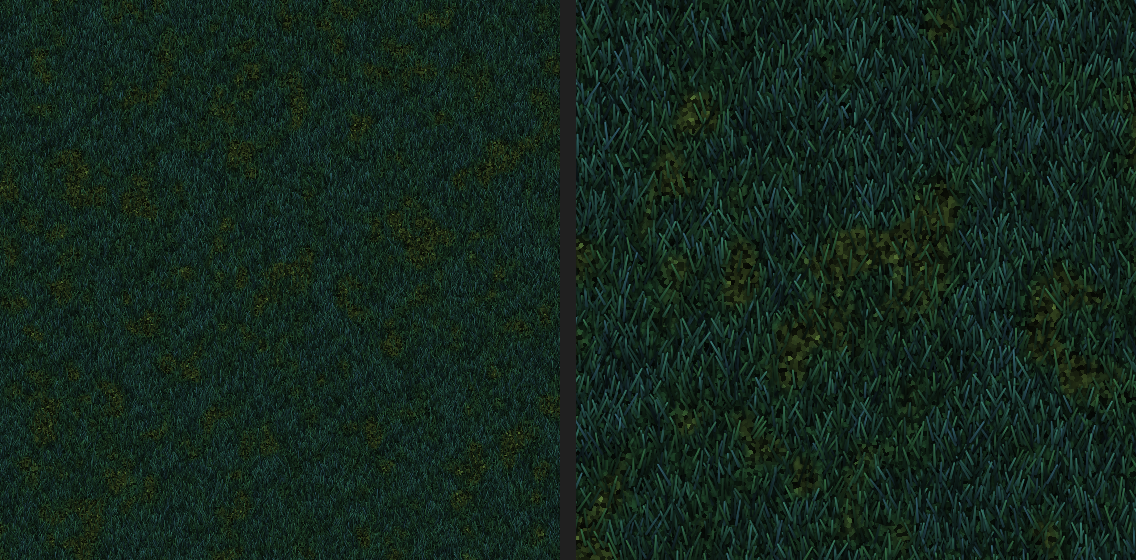
Left: the whole. Right: its middle third, enlarged.
Give the GLSL for this texture, as a WebGL 1 fragment shader.

```glsl
precision highp float;
uniform vec2 u_resolution;

vec3 hash3(vec2 p) {
  vec3 q = vec3(dot(p, vec2(127.1, 311.7)), dot(p, vec2(269.5, 183.3)), dot(p, vec2(419.2, 371.9)));
  return fract(sin(q) * 43758.545);
}

// Smooth cellular noise: random values blended around jittered points
float patches(vec2 p) {
  vec2 cell = floor(p);
  float sum = 0.0, weights = 0.0;
  for (int y = -1; y <= 1; y++)
    for (int x = -1; x <= 1; x++) {
      vec2 id = cell + vec2(x, y);
      vec3 h = hash3(id);
      vec2 d = p - id - h.xy;
      float w = exp(-4.0 * dot(d, d));
      sum += w * h.z;
      weights += w;
    }
  return sum / weights;
}

// Random value of the nearest jittered point
float grain(vec2 p) {
  vec2 cell = floor(p);
  float nearest = 9.0, value = 0.0;
  for (int y = -1; y <= 1; y++)
    for (int x = -1; x <= 1; x++) {
      vec2 id = cell + vec2(x, y);
      vec3 h = hash3(id + 57.0);
      vec2 d = p - id - h.xy;
      if (dot(d, d) < nearest) {
        nearest = dot(d, d);
        value = h.z;
      }
    }
  return value;
}

vec3 soil(vec2 p, float thickness) {
  float bare = 1.0 - smoothstep(0.24, 0.44, thickness);
  float g = grain(p * 400.0);
  vec3 moss = vec3(0.075, 0.165, 0.1);
  vec3 olive = vec3(0.145, 0.175, 0.075);
  vec3 color = mix(moss, olive, bare * 0.8) * (0.2 + 1.5 * g);
  return color * (1.0 + 0.5 * bare * smoothstep(0.95, 0.99, g));
}

vec3 bladeColor(float tint, float thickness) {
  vec3 green = vec3(0.125, 0.265, 0.165);
  vec3 teal = vec3(0.135, 0.29, 0.255);
  vec3 blue = vec3(0.13, 0.245, 0.28);
  vec3 color = mix(green, teal, smoothstep(0.3, 0.7, thickness + 0.5 * (tint - 0.5)));
  return mix(color, blue, smoothstep(0.75, 0.95, tint) * smoothstep(0.3, 0.55, thickness));
}

// One layer of thin tilted blades, each with a soft shadow
vec3 grassLayer(vec3 color, vec2 p, float layer, float thickness, float pixel) {
  vec2 size = vec2(0.0057, 0.0145);
  vec2 q = p + layer * vec2(0.0371, 0.0713);
  vec2 cell = floor(q / size);
  float density = mix(0.22, 1.05, smoothstep(0.25, 0.65, thickness));
  for (int y = 1; y >= -1; y--)
    for (int x = -1; x <= 1; x++) {
      vec2 id = cell + vec2(x, y);
      vec3 place = hash3(id + layer * 17.3);
      vec3 look = hash3(id + layer * 17.3 + 91.7);
      float angle = (place.z - 0.5) * 1.3;
      vec2 dir = vec2(sin(angle), cos(angle));
      vec2 d = q - (id + place.xy) * size;
      float halfLength = mix(0.0032, 0.0078, look.x);
      float along = dot(d, dir);
      float dist = length(d - dir * clamp(along, -halfLength, halfLength));
      float rise = clamp(along / halfLength * 0.5 + 0.5, 0.0, 1.0);
      float width = mix(0.0008, 0.0005, rise);
      float present = smoothstep(look.y - 0.08, look.y + 0.08, density);
      float shadow = 1.0 - smoothstep(width, 0.0024, dist);
      float cover = 1.0 - smoothstep(width - 0.5 * pixel, width + 0.5 * pixel, dist);
      float light = mix(0.3, 1.45, look.z) * mix(0.65, 1.2, rise);
      color *= 1.0 - 0.27 * shadow * present;
      color = mix(color, bladeColor(fract(look.z * 7.3 + look.x), thickness) * light, cover * present);
    }
  return color;
}

void main() {
  float pixel = 1.0 / min(u_resolution.x, u_resolution.y);
  vec2 p = gl_FragCoord.xy * pixel;
  float thickness = 0.5 * patches(p * vec2(22.0, 19.0)) + 0.5 * patches(p * vec2(50.0, 44.0) + 31.0);
  thickness = clamp(0.52 + (thickness - 0.5) * 1.05, 0.0, 1.0);

  vec3 color = soil(p, thickness);
  for (int i = 0; i < 6; i++)
    color = grassLayer(color, p, float(i) + 1.0, thickness, pixel);
  gl_FragColor = vec4(color, 1.0);
}
```
